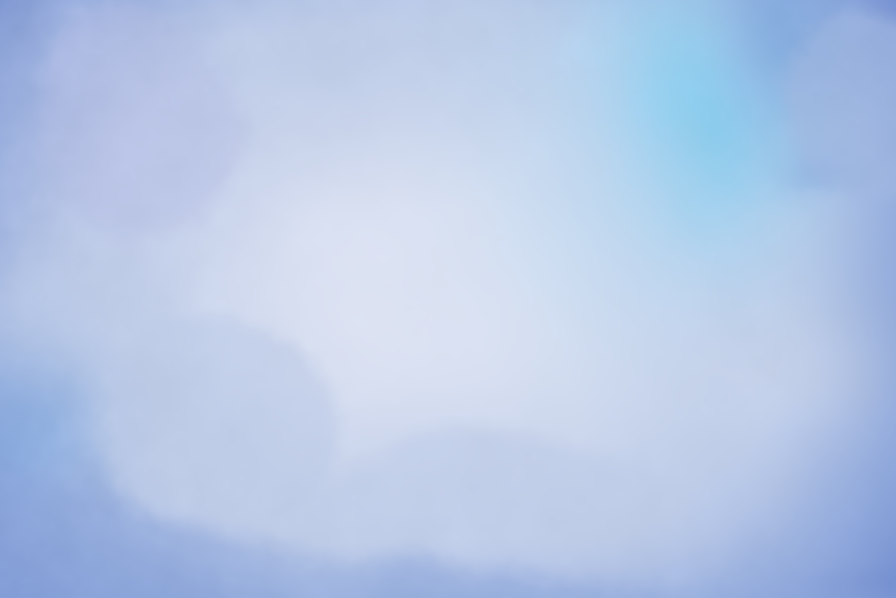
Write a WebGL 1 fragment shader that draws this background.

```glsl
precision highp float;
// Soft watercolor background: pale misty center, blue rim, cyan glow at upper right.

uniform vec2 u_resolution;

// Palette
const vec3 PALE = vec3(0.865, 0.888, 0.950);
const vec3 MIST = vec3(0.740, 0.795, 0.905);
const vec3 BLUE = vec3(0.550, 0.650, 0.855);
const vec3 DEEP = vec3(0.400, 0.510, 0.795);
const vec3 CYAN = vec3(0.530, 0.805, 0.935);
const vec3 SKY = vec3(0.700, 0.840, 0.945);
const vec3 AZURE = vec3(0.470, 0.640, 0.860);
const vec3 LILAC = vec3(0.700, 0.735, 0.890);

// Layout, in units of the canvas height
const float ASPECT = 1.5;
const vec2 CENTER = vec2(0.73, 0.53);
const vec2 EXTENT = vec2(0.78, 0.59);
const float ROUNDNESS = 2.5;

// Paint texture
const float WARP = 0.022;
const float MOTTLE = 0.016;
const float GRAIN_SCALE = 9.0;

vec2 hash2(vec2 p) {
  vec3 q = fract(p.xyx * vec3(0.1031, 0.1030, 0.0973));
  q += dot(q, q.yzx + 33.33);
  return fract((q.xx + q.yz) * q.zy);
}

// Cellular noise: one soft light or dark daub per cell
float daubs(vec2 p) {
  vec2 cell = floor(p);
  float sum = 0.0;
  for (int j = -1; j <= 1; j++) {
    for (int i = -1; i <= 1; i++) {
      vec2 id = cell + vec2(float(i), float(j));
      vec2 d = p - id - hash2(id);
      float w = max(0.0, 1.0 - dot(d, d));
      sum += w * w * w * (2.0 * hash2(id + 71.0).x - 1.0);
    }
  }
  return sum;
}

float layeredDaubs(vec2 p) {
  float sum = 0.0;
  float gain = 0.5;
  for (int i = 0; i < 4; i++) {
    sum += gain * daubs(p);
    p = mat2(1.6, 1.2, -1.2, 1.6) * p + 17.3;
    gain *= 0.62;
  }
  return sum;
}

// Feathered elliptical glow
float glow(vec2 p, vec2 center, vec2 radius) {
  vec2 q = (p - center) / radius;
  return exp(-dot(q, q));
}

// Ellipse of paint with a visible, soft border
float pool(vec2 p, vec2 center, vec2 radius, float feather) {
  return 1.0 - smoothstep(1.0 - feather, 1.0 + feather, length((p - center) / radius));
}

void main() {
  vec2 p = gl_FragCoord.xy / u_resolution * vec2(ASPECT, 1.0);

  // Ragged edges
  float grain = layeredDaubs(p * GRAIN_SCALE);
  vec2 ragged = vec2(grain, layeredDaubs(p * GRAIN_SCALE + 43.7));
  vec2 w = p + WARP * ragged + 0.008 * sin(p.yx * vec2(13.0, 11.0) + vec2(1.0, 2.4));

  // Rounded vignette
  vec2 q = pow(abs(w - CENTER) / EXTENT, vec2(ROUNDNESS));
  float rim = pow(q.x + q.y, 1.0 / ROUNDNESS);
  vec3 color = mix(PALE, MIST, smoothstep(0.12, 0.85, rim));
  color = mix(color, BLUE, smoothstep(0.72, 1.08, rim));
  color = mix(color, DEEP, 0.85 * smoothstep(1.00, 1.32, rim));

  // Upper left: lilac veil, round stain and cool top haze
  color = mix(color, LILAC, 0.30 * glow(w, vec2(0.12, 0.82), vec2(0.22, 0.28)));
  color = mix(color, LILAC, 0.45 * pool(w, vec2(0.23, 0.79), vec2(0.165, 0.19), 0.16));
  color = mix(color, MIST, 0.35 * glow(w, vec2(0.68, 0.93), vec2(0.34, 0.20)));

  // Upper right: cyan glow, azure shadow and pale round stain
  color = mix(color, SKY, 0.65 * glow(w, vec2(1.10, 0.76), vec2(0.27, 0.32)));
  color = mix(color, CYAN, 0.85 * glow(w, vec2(1.18 - 0.2 * (w.y - 0.8), 0.82), vec2(0.13, 0.20)));
  color = mix(color, AZURE, 0.60 * glow(w, vec2(1.31, 0.93), vec2(0.09, 0.17)));
  color = mix(color, AZURE, 0.45 * glow(w, vec2(1.37, 0.71), vec2(0.06, 0.035)));
  color = mix(color, vec3(0.63, 0.72, 0.88), 0.60 * pool(w, vec2(1.46, 0.82), vec2(0.155), 0.14));

  // Left: pale drift above a blue stain, bounded by a light pool
  color = mix(color, MIST, 0.60 * glow(w, vec2(0.10, 0.48), vec2(0.20, 0.11)));
  color = mix(color, AZURE, 0.50 * glow(w, vec2(0.06, 0.28), vec2(0.12, 0.12)));
  color = mix(color, MIST, 0.60 * pool(w, vec2(0.36, 0.29), vec2(0.20, 0.18), 0.13));

  // Bottom: sweeping blue stroke and a gray-blue pool
  float sweep = 0.19 * exp(-2.0 * (w.x - 0.1)) - w.y;
  color = mix(color, BLUE, 0.45 * smoothstep(-0.03, 0.03, sweep));
  float lowerPool = pool(w, vec2(0.83, 0.06), vec2(0.37, 0.215), 0.12);
  color = mix(color, MIST, 0.55 * lowerPool * smoothstep(0.0, 0.25, w.y));

  // Right: light drift
  color = mix(color, vec3(0.79, 0.83, 0.92), 0.60 * glow(w, vec2(1.28, 0.37), vec2(0.17, 0.11)));
  color = mix(color, MIST, 0.35 * glow(w, vec2(1.20, 0.13), vec2(0.22, 0.14)));

  // Mottled pigment, stronger toward the rim
  color += MOTTLE * grain * mix(0.45, 1.4, smoothstep(0.3, 1.1, rim));
  gl_FragColor = vec4(clamp(color, 0.0, 1.0), 1.0);
}
```
